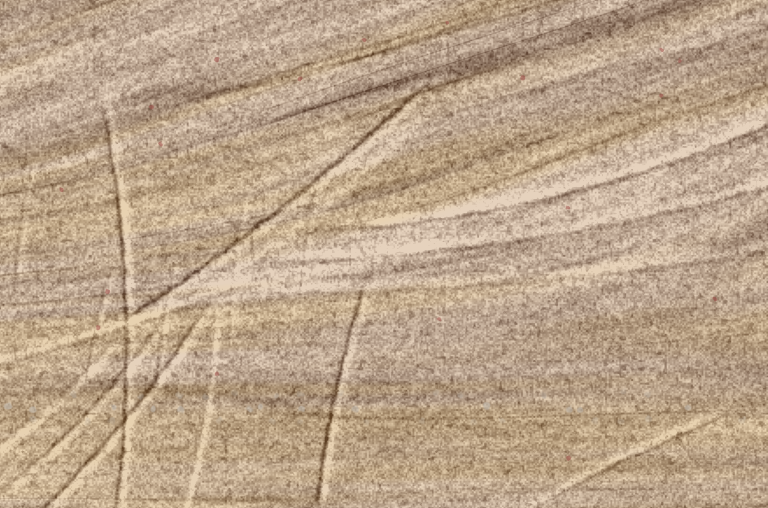
Write a Shadertoy shader that draws this texture.

```glsl
// Weathered sandstone: tilted sandy strata cut by curved, side-lit grooves.

const vec3 UMBER = vec3(0.47, 0.37, 0.29);
const vec3 PALE_SAND = vec3(0.83, 0.75, 0.66);
const vec3 OCHRE_SHIFT = vec3(0.008, -0.004, -0.045);
const vec3 MAUVE_SHIFT = vec3(0.0, -0.002, 0.008);
const vec3 RUST = vec3(0.62, 0.30, 0.28);
const vec3 CHALK = vec3(0.75, 0.72, 0.68);

float hash(vec2 p) {
    vec3 q = fract(p.xyx * 0.1031);
    q += dot(q, q.yzx + 33.33);
    return fract((q.x + q.y) * q.z);
}

float noise(vec2 p) {
    vec2 i = floor(p), f = fract(p);
    f = f * f * (3.0 - 2.0 * f);
    vec2 e = vec2(0.0, 1.0);
    return mix(mix(hash(i), hash(i + e.yx), f.x),
               mix(hash(i + e.xy), hash(i + e.yy), f.x), f.y);
}

// Noise centred on zero
float ripple(vec2 p) { return noise(p) - 0.5; }

// Bed coordinate: level beds below, rising to the right above
float bedHeight(vec2 p) {
    float slope = 0.03 + 0.31 * smoothstep(0.22, 0.78, p.y);
    return p.y - slope * (p.x - 0.75) + 0.014 * ripple(p * vec2(2.5, 4.0));
}

// Thin broken seams following the beds
float seams(vec2 bed, float frequency, float thickness) {
    float level = abs(ripple(bed * vec2(0.9, frequency)));
    float broken = smoothstep(0.45, 0.7, noise(bed * vec2(1.8, 11.0) + 40.0));
    return (1.0 - smoothstep(0.0, thickness, level)) * broken;
}

// Bowed cut from a to b; shade = (lit rim, shadow); negative width flips the light
float groove(vec2 p, vec2 a, vec2 b, float bow, float width, vec2 shade) {
    vec2 axis = normalize(b - a), q = p - a;
    float t = dot(q, axis) / length(b - a);
    float side = dot(q, vec2(-axis.y, axis.x)) - bow * 4.0 * t * (1.0 - t);
    float x = side / width;
    float taper = smoothstep(0.0, 0.12, t) * (1.0 - smoothstep(0.82, 1.0, t));
    float rim = exp(-0.6 * (x + 1.3) * (x + 1.3));
    float shadow = exp(-2.2 * (x - 0.4) * (x - 0.4));
    return taper * (shade.x * rim - shade.y * shadow);
}

float carving(vec2 p) {
    // Long diagonal, its pale companion and worn wedge
    float cut = groove(p, vec2(0.22, 0.35), vec2(0.88, 0.87), -0.02, 0.0075, vec2(0.35, 0.75));
    cut += groove(p, vec2(0.38, 0.43), vec2(0.86, 0.82), -0.025, 0.008, vec2(0.25, 0.0));
    cut += groove(p, vec2(0.36, 0.44), vec2(0.92, 0.58), -0.01, 0.024, vec2(0.24, 0.0));
    cut += groove(p, vec2(-0.1, 0.26), vec2(0.55, 0.47), -0.015, -0.0065, vec2(0.42, 0.25));
    // Upright scratches
    cut += groove(p, vec2(0.22, -0.08), vec2(0.19, 0.86), -0.045, 0.0065, vec2(0.4, 0.6));
    cut += groove(p, vec2(0.625, -0.02), vec2(0.73, 0.47), 0.015, 0.0065, vec2(0.38, 0.75));
    cut += groove(p, vec2(0.345, -0.05), vec2(0.425, 0.44), -0.02, 0.005, vec2(0.45, 0.1));
    // Low ridge at the right foot
    cut += groove(p, vec2(1.0, -0.03), vec2(1.47, 0.2), 0.012, -0.006, vec2(0.35, 0.35));

    for (int n = 0; n < 3; n++) {
        float i = float(n);
        // Sweeps opening to the right
        vec2 start = vec2(0.62 - 0.11 * i, 0.545 - 0.06 * i);
        vec2 end = vec2(1.65, 0.82 - 0.145 * i);
        cut += groove(p, start, end, -0.055 + 0.012 * i, -0.0075, vec2(0.48, 0.5) / (1.0 + 0.5 * i));
        // Fan in the lower left
        start = vec2(-0.07 + 0.06 * i, 0.08 - 0.06 * i);
        end = vec2(0.25 + 0.09 * i, 0.36 + 0.035 * i);
        cut += groove(p, start, end, -0.02, 0.0065, vec2(0.38, 0.2 + 0.2 * i));
    }
    // Faint scattered scratches
    for (int n = 0; n < 6; n++) {
        float i = float(n);
        vec2 start = vec2(0.03 + 0.14 * i, 0.15 + 0.35 * hash(vec2(i, 3.0)));
        vec2 reach = vec2(0.07 * hash(vec2(i, 7.0)), 0.2 + 0.15 * hash(vec2(i, 9.0)));
        cut += groove(p, start, start + reach, 0.008, 0.005, vec2(0.17, 0.2));
    }
    return cut;
}

// Sparse soft-edged spots, one candidate per cell
float specks(vec2 p, float cells, float share) {
    vec2 id = floor(p * cells);
    vec2 centre = 0.35 + 0.3 * vec2(hash(id + 5.0), hash(id + 19.0));
    float r = length(fract(p * cells) - centre) + 0.2 * ripple(p * cells * 4.0);
    return step(hash(id + 71.0), share) * (1.0 - smoothstep(0.15, 0.32, r));
}

void mainImage(out vec4 fragColor, in vec2 fragCoord) {
    vec2 p = fragCoord / iResolution.y;
    vec2 bed = vec2(p.x, bedHeight(p));
    float upper = smoothstep(0.25, 0.65, p.y);

    // Layered tone, bolder in the tilted beds
    float layers = 0.16 * ripple(bed * vec2(0.8, 9.0) + 3.0);
    layers += 0.30 * ripple(bed * vec2(1.2, 28.0) + 11.0);
    layers += 0.34 * ripple(bed * vec2(2.5, 64.0) + 23.0);
    layers += 0.26 * ripple(bed * vec2(14.0, 120.0) + 37.0);
    layers -= 0.34 * seams(bed, 15.0, 0.06) + 0.24 * seams(bed + 8.0, 32.0, 0.10);
    float tone = 0.76 + layers * mix(0.75, 1.1, upper);

    // Carved relief with rough edges
    vec2 rough = 0.004 * vec2(ripple(p * 45.0), ripple(p * 45.0 + 60.0));
    tone += carving(p + rough) * (0.65 + 0.7 * noise(p * 15.0));

    // Sand grains and pits
    tone += 0.30 * ripple(p * vec2(95.0, 125.0)) + 0.62 * ripple(p * 290.0 + 31.0);
    tone -= 0.30 * smoothstep(0.70, 0.90, noise(p * 135.0 + 90.0));
    vec3 color = mix(UMBER, PALE_SAND, clamp(tone, -0.3, 1.2));

    // Mineral stains along the beds
    float stain = 0.6 * noise(bed * vec2(1.0, 13.0) + 50.0) + 0.4 * noise(bed * vec2(2.5, 42.0) + 7.0);
    float ochre = smoothstep(0.35, 0.85, stain + 0.14 * (1.0 - upper));
    color += mix(MAUVE_SHIFT, OCHRE_SHIFT, ochre);
    float chalkBed = exp(-pow((p.y - 0.2) / 0.03, 2.0));
    color = mix(color, CHALK, 0.6 * chalkBed * specks(p, 38.0, 0.22));
    color = mix(color, RUST, 0.55 * specks(p + 2.0, 55.0, 0.004));

    fragColor = vec4(clamp(color, 0.0, 1.0), 1.0);
}
```
